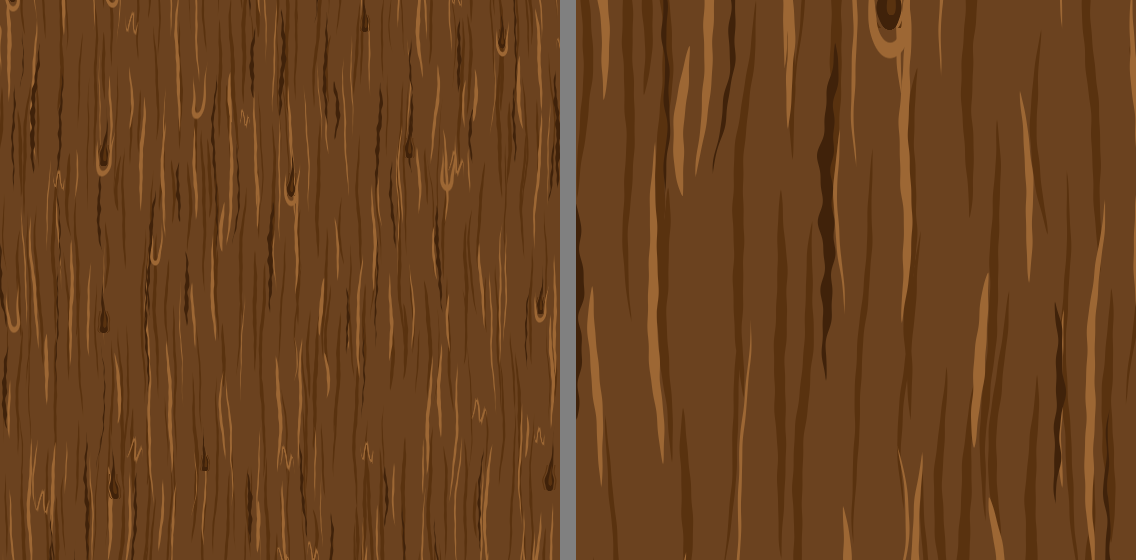
Left: the whole. Right: its middle third, enlarged.
Reproduce this texture procedurally as a Shadertoy shader.

```glsl
// Flat brown wood bark: tapered vertical grain strokes, knots, hooks and squiggles.

vec4 hash4(vec3 v) {
    vec4 h = fract(v.xyzx * vec4(0.1031, 0.1030, 0.0973, 0.1099));
    h += dot(h, h.wzxy + 33.33);
    return fract((h.xxyz + h.yzzw) * h.zywx);
}

// Antialiased coverage of a line: distance from its axis against its half width
float ink(float dist, float halfWidth) {
    float pixel = 1.0 / iResolution.y;
    return clamp((halfWidth - dist) / pixel + 0.5, 0.0, 1.0)
         * clamp(2.0 * halfWidth / pixel, 0.0, 1.0);
}

// Cellular layer: one tapered, bent stroke in each cell, columns staggered
float strokes(vec2 p, vec2 cell, float maxWidth, float share, float ragged, float seed) {
    float cover = 0.0;
    for (int i = -1; i <= 1; i++) {
        float column = floor(p.x / cell.x) + float(i);
        float shift = hash4(vec3(column, 7.0, seed + 50.0)).x;
        for (int j = -1; j <= 1; j++) {
            float row = floor(p.y / cell.y + shift) + float(j);
            vec4 place = hash4(vec3(column, row, seed));
            vec4 form = hash4(vec3(column, row, seed + 20.0));
            if (form.w > share) continue;
            vec2 q = p - (vec2(column, row - shift) + place.xy) * cell;
            float t = q.y / (cell.y * mix(0.2, 0.65, form.y));
            if (abs(t) >= 1.0) continue;
            float phase = form.z * 40.0;
            float axis = (place.z - 0.5) * 0.08 * q.y + (form.x - 0.5) * 0.012 * t * t
                       + 0.0009 * sin(q.y * 55.0 + phase)
                       + ragged * 0.0007 * sin(q.y * 170.0 + phase * 2.0);
            float taper = pow(1.0 - t * t, 0.7) * (1.0 + 0.6 * t * (form.z - 0.5));
            float rough = 1.0 + ragged * (0.22 * sin(q.y * 140.0 + phase)
                                        + 0.18 * sin(q.y * 310.0 - phase));
            float halfWidth = maxWidth * mix(0.22, 1.0, place.w) * taper * rough;
            cover = max(cover, ink(abs(q.x - axis), halfWidth));
        }
    }
    return cover;
}

// Narrow U with a thick bottom and thinning arms
float hook(vec2 q, float radius, float arm) {
    float rise = max(q.y, 0.0);
    float spread = radius * (1.0 + rise * 5.0);
    float dist = abs(length(vec2(q.x, min(q.y, 0.0) * 0.55)) - spread);
    float reach = arm * (q.x > 0.0 ? 1.0 : 0.7);
    return ink(dist, 0.0027 * max(0.0, 1.0 - rise / reach));
}

// Small zigzag scribble
float squiggle(vec2 q, float phase) {
    float wave = q.x * 430.0 + phase;
    float height = 0.014 * sin(wave) + 0.005 * sin(wave * 0.43) - q.x * 0.8;
    float slope = 6.0 * cos(wave);
    float fade = max(0.0, 1.0 - pow(abs(q.x) / 0.014, 2.0));
    return ink(abs(q.y - height) / sqrt(1.0 + slope * slope), 0.0017 * fade);
}

// Teardrop half width, round below and drawn out above
float teardrop(float s) {
    return s <= 0.0 || s >= 1.0 ? 0.0 : 0.043 * sqrt(s) * exp(-5.0 * s) * (1.0 - s);
}

void mainImage(out vec4 fragColor, in vec2 fragCoord) {
    vec2 uv = fragCoord / iResolution.y;
    vec3 bark = vec3(0.42, 0.26, 0.12);
    vec3 shade = vec3(0.35, 0.195, 0.06);
    vec3 highlight = vec3(0.615, 0.405, 0.205);
    vec3 crack = vec3(0.25, 0.135, 0.04);

    // Gentle shared sway of the grain
    vec2 p = uv;
    p.x += 0.003 * sin(uv.y * 11.0 + uv.x * 9.0) + 0.0015 * sin(uv.y * 27.0 - uv.x * 16.0);

    // Grain strokes
    vec3 color = bark;
    color = mix(color, shade, strokes(p, vec2(0.022, 0.25), 0.0036, 1.0, 0.3, 1.0));
    color = mix(color, highlight, strokes(p, vec2(0.036, 0.2), 0.0034, 0.75, 0.35, 2.0));
    color = mix(color, crack, strokes(p, vec2(0.05, 0.2), 0.0036, 0.42, 1.0, 3.0));

    // Scattered marks: knots in hooks, bare hooks, scribbles
    vec2 cell = vec2(0.125, 0.17);
    for (int k = 0; k < 9; k++) {
        vec2 id = floor(p / cell) + vec2(k % 3 - 1, k / 3 - 1);
        vec4 r = hash4(vec3(id, 4.0));
        vec4 form = hash4(vec3(id, 9.0));
        vec2 q = (p - (id + r.xy) * cell) / mix(0.75, 1.1, form.x);
        q.x += (form.y - 0.5) * 0.2 * q.y + 0.0012 * sin(q.y * 90.0 + form.z * 6.0);
        if (r.z < 0.28) {
            float s = (q.y + 0.02) / 0.13;
            float body = teardrop(s) * (1.0 + 0.15 * sin(q.y * 240.0 + form.z * 9.0));
            float inner = 0.4 * teardrop((s - 0.07) * 1.9);
            color = mix(color, shade, ink(abs(abs(q.x) - body - 0.003), 0.0009 * step(0.01, body * 3.0)));
            color = mix(color, crack, ink(abs(q.x), body));
            color = mix(color, shade, ink(abs(q.x - 0.0015), inner));
            if (form.w < 0.6) color = mix(color, highlight, hook(q + vec2(0.0, 0.013), 0.011, 0.06));
        } else if (r.z < 0.4) {
            float flip = form.w < 0.35 ? -1.0 : 1.0;
            color = mix(color, highlight, hook(q * vec2(1.0, flip), 0.008, 0.075));
        } else if (r.z < 0.72) {
            color = mix(color, highlight, squiggle(q, form.z * 6.28));
        }
    }
    fragColor = vec4(color, 1.0);
}
```
